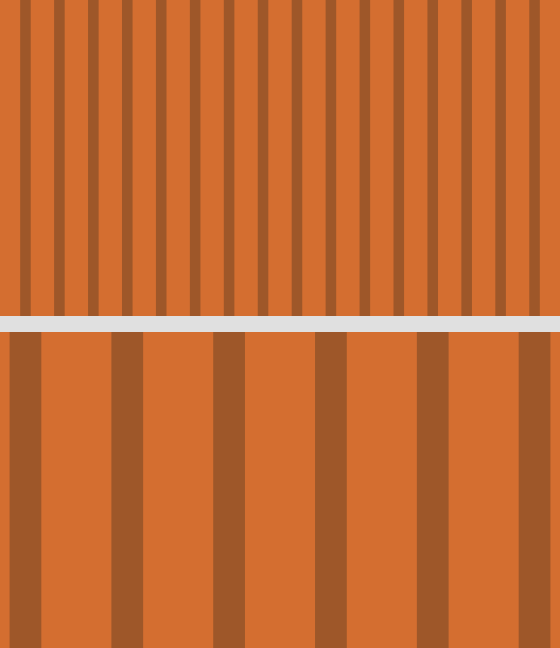
Top: the whole. Bottom: its middle third, enlarged.
Write a Shadertoy shader that draws this pattern.

```glsl
#define STRIPE_COUNT 16.5
#define STRIPE_WIDTH 0.312
#define STRIPE_CENTER 0.75
#define BASE_COLOR vec3(0.832, 0.431, 0.188)
#define STRIPE_COLOR vec3(0.620, 0.341, 0.160)

// Signed distance to the nearest stripe edge, in repeats; negative inside
float stripeDistance(float x) {
    float offset = fract(x - STRIPE_CENTER + 0.5) - 0.5;
    return abs(offset) - 0.5 * STRIPE_WIDTH;
}

void mainImage(out vec4 fragColor, in vec2 fragCoord) {
    float repeatsPerPixel = STRIPE_COUNT / iResolution.x;
    float edge = stripeDistance(fragCoord.x * repeatsPerPixel);

    // Box-filtered edge, one pixel wide
    float coverage = clamp(0.5 - edge / repeatsPerPixel, 0.0, 1.0);
    fragColor = vec4(mix(BASE_COLOR, STRIPE_COLOR, coverage), 1.0);
}
```
